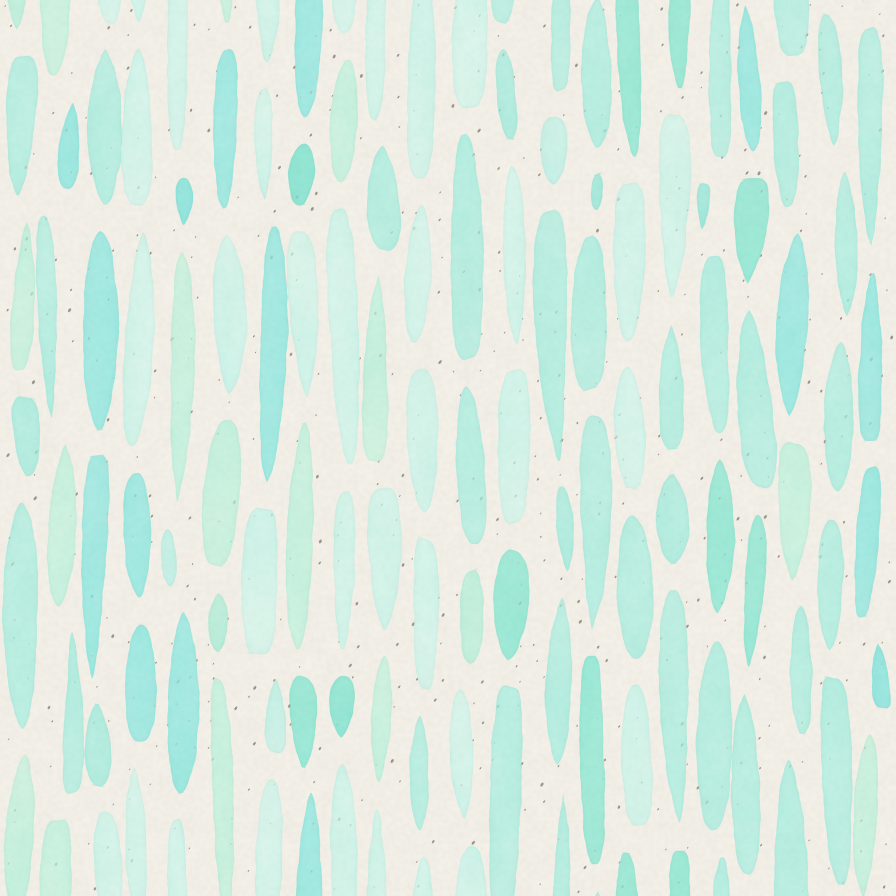
Give the GLSL for this pattern, as a WebGL 1 fragment shader.

```glsl
precision highp float;
// Seamless watercolour brush dabs in mint and aqua on speckled cream paper.
uniform vec2 u_resolution;

#define COLUMNS 22.0       // columns of dabs across the tile
#define ROWS 5.0           // dabs per column
#define LENGTH_JITTER 0.7  // unevenness of dab lengths
#define GAP 0.03           // vertical space between dabs
#define THIN 0.0105        // narrowest half width
#define WIDE 0.0205        // widest half width
#define WASH 0.035         // pigment unevenness inside a dab
#define GRAIN 0.018        // paper texture strength
#define SPECKS 44.0        // speck cells across the tile
#define SPECK_CHANCE 0.3

const vec3 PAPER = vec3(0.945, 0.932, 0.902);
const vec3 SPECK = vec3(0.50, 0.47, 0.42);
const vec3 TEAL = vec3(0.64, 0.91, 0.88);
const vec3 MINT = vec3(0.79, 0.94, 0.87);
const vec3 PALE = vec3(0.83, 0.95, 0.91);
const vec3 JADE = vec3(0.63, 0.91, 0.84);
const vec3 AQUA = vec3(0.73, 0.93, 0.88);

vec2 hash2(vec2 p) {
  vec3 q = fract(p.xyx * vec3(0.1031, 0.1030, 0.0973));
  q += dot(q, q.yzx + 33.33);
  return fract((q.xx + q.yz) * q.zy);
}

// Gradient noise that wraps after `period` lattice cells.
float corner(vec2 cell, vec2 offset, vec2 period) {
  float angle = 6.2832 * hash2(mod(cell, period) + period * 1.7).x;
  return dot(vec2(cos(angle), sin(angle)), offset);
}

float noise(vec2 uv, vec2 period) {
  vec2 p = uv * period, i = floor(p), f = p - i;
  vec2 u = f * f * f * (f * (f * 6.0 - 15.0) + 10.0), e = vec2(1.0, 0.0);
  return mix(
    mix(corner(i, f, period), corner(i + e.xy, f - e.xy, period), u.x),
    mix(corner(i + e.yx, f - e.yx, period), corner(i + e.xx, f - e.xx, period), u.x), u.y);
}

// Tapered dab: `taper` holds the exponents of the lower and upper end.
float dabDistance(vec2 p, float halfWidth, float len, vec2 taper) {
  float t = clamp(p.y / len + 0.5, 0.002, 0.998);
  vec2 peak = taper / (taper.x + taper.y);
  float h = halfWidth * pow(t / peak.x, taper.x) * pow((1.0 - t) / peak.y, taper.y);
  float slope = h * (taper.x / t - taper.y / (1.0 - t)) / len;
  return max((abs(p.x) - h) * inversesqrt(1.0 + slope * slope), abs(p.y) - 0.5 * len);
}

vec3 pigment(float key) {
  if (key < 0.093) return TEAL;
  if (key < 0.279) return MINT;
  if (key < 0.535) return PALE;
  return key < 0.605 ? JADE : AQUA;
}

float rowEdge(float column, float row) {
  return row + LENGTH_JITTER * (hash2(vec2(column, mod(row, ROWS)) + 7.0).x - 0.5);
}

// Nearest dab: colour in rgb, signed distance in a.
vec4 nearestDab(vec2 uv) {
  vec4 best = vec4(AQUA, 1.0);
  for (int i = -1; i <= 1; i++) {
    float column = floor(uv.x * COLUMNS) + float(i);
    float id = mod(column, COLUMNS);
    float y = uv.y * ROWS + ROWS * hash2(vec2(id, 91.0)).y;
    for (int j = -1; j <= 1; j++) {
      float row = floor(y) + float(j);
      vec2 cell = vec2(id, mod(row, ROWS));
      vec2 r = hash2(cell + 31.0), s = hash2(cell + 57.0), k = hash2(cell + 83.0);
      float low = rowEdge(id, row), high = rowEdge(id, row + 1.0);
      float len = (high - low) / ROWS - GAP;
      float longness = smoothstep(0.03, 0.13, len);
      float halfWidth = mix(THIN, WIDE, r.x) * mix(0.65, 1.0, longness);
      float shift = 2.4 * (r.y - 0.5) * (0.5 / COLUMNS - halfWidth);
      vec2 p = vec2((uv.x * COLUMNS - column - 0.5) / COLUMNS - shift,
                    (y - 0.5 * (low + high)) / ROWS);
      p.x += 0.10 * (k.x - 0.5) * p.y;  // lean
      p.y += 0.70 * (k.y - 0.5) * p.x;  // slanted ends
      float d = dabDistance(p, halfWidth, len, mix(vec2(0.22), vec2(0.75), s));
      if (d < best.a) {
        vec3 tint = pigment(fract(id / COLUMNS + 0.6 * (hash2(cell + 113.0).x - 0.5)));
        tint -= vec3(0.07, 0.02, 0.02) * (1.0 - longness);
        tint.r += WASH * (s.x - 0.5) * p.y / len * 2.0;
        best = vec4(tint, d);
      }
    }
  }
  return best;
}

float specks(vec2 uv, float pixel) {
  vec2 p = uv * SPECKS, cell = mod(floor(p), SPECKS);
  vec2 r = hash2(cell + 211.0), size = hash2(cell + 307.0);
  vec2 q = (fract(p) - mix(vec2(0.2), vec2(0.8), r)) / SPECKS;
  q.x += (size.y - 0.5) * q.y;
  float d = length(q * vec2(1.0, 0.75)) - mix(0.0005, 0.0015, size.x * size.x);
  return step(size.y, SPECK_CHANCE) * (1.0 - smoothstep(-0.5 * pixel, 0.7 * pixel, d));
}

void main() {
  vec2 uv = gl_FragCoord.xy / u_resolution;
  float pixel = 1.0 / min(u_resolution.x, u_resolution.y);
  float grain = noise(uv, vec2(170.0)) + 0.6 * noise(uv, vec2(45.0));

  // Dabs with wandering columns, wobbly outlines, uneven wash and a darker rim.
  vec4 dab = nearestDab(uv + vec2(0.008 * noise(uv, vec2(4.0)), 0.0));
  float d = dab.a + 0.0022 * noise(uv, vec2(34.0)) + 0.0007 * noise(uv, vec2(110.0));
  float wash = noise(uv, vec2(26.0, 11.0)) + 0.5 * noise(uv, vec2(60.0));
  vec3 paint = dab.rgb + WASH * wash * vec3(1.0, 0.25, 0.35);
  paint -= vec3(0.05, 0.025, 0.03) * exp(min(d, 0.0) / 0.0016);

  float cover = 1.0 - smoothstep(-0.7 * pixel, 0.7 * pixel, d);
  vec3 color = mix(PAPER, paint, cover) + GRAIN * grain * mix(1.0, 0.7, cover);
  color = mix(color, SPECK, specks(uv, pixel) * mix(0.75, 0.25, cover));
  gl_FragColor = vec4(color, 1.0);
}
```
